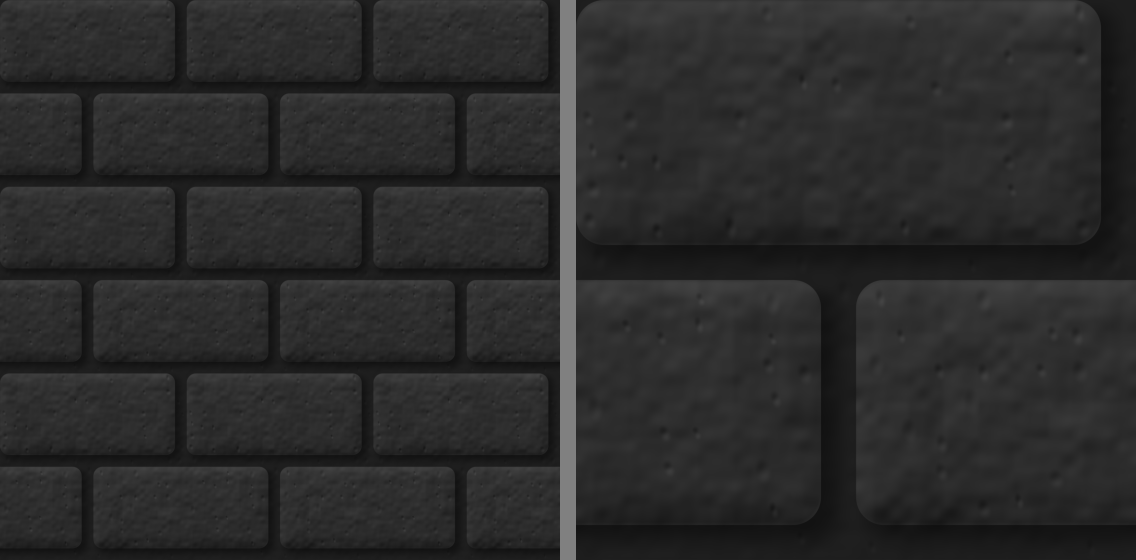
Left, the full canvas; right, a detail of the centre.
Reproduce this texture procedurally as a Shadertoy shader.

```glsl
// Dark running-bond stone bricks with rounded bevels, pitted grain and recessed mortar.

const float ROWS = 6.0;                      // rows on the canvas; a brick cell is 2 x 1 units
const float PERIOD = 2.0;                    // surface detail repeats every 2 units
const vec2 BRICK_HALF = vec2(0.9375, 0.4375);
const vec2 BRICK_CENTER = vec2(0.9375, 0.5625);
const float CORNER = 0.10;
const float BEVEL = 0.14;
const vec2 LIGHT = vec2(-0.4, 0.917);        // direction towards the light
const vec2 SHADOW_OFFSET = vec2(0.05, -0.05);
const vec3 STONE = vec3(0.178);
const vec3 MORTAR = vec3(0.117);
const vec3 SHADOW = vec3(0.072);

float hash(vec2 cell, float seed) {
    vec3 q = fract(cell.xyx * 0.1031 + seed * 0.137);
    q += dot(q, q.yzx + 33.33);
    return fract((q.x + q.y) * q.z);
}

// Wrapping value noise; a small blend width gives flat blocks with soft borders.
float noise(vec2 p, float freq, float blend, float seed) {
    vec2 cell = floor(p * freq);
    vec2 f = smoothstep(0.5 - blend, 0.5 + blend, fract(p * freq));
    float wrap = PERIOD * freq;
    vec2 a = mod(cell, wrap), b = mod(cell + 1.0, wrap);
    return mix(mix(hash(a, seed), hash(vec2(b.x, a.y), seed), f.x),
               mix(hash(vec2(a.x, b.y), seed), hash(b, seed), f.x), f.y);
}

// Position relative to the centre of the nearest brick, alternate rows shifted by half.
vec2 brickLocal(vec2 p) {
    float y = p.y - BRICK_CENTER.y + 0.5;
    float row = floor(y);
    float shift = 1.0 - mod(row, 2.0);
    float x = mod(p.x - BRICK_CENTER.x - shift + 1.0, 2.0) - 1.0;
    return vec2(x, y - row - 0.5);
}

float brickDistance(vec2 p) {
    vec2 q = abs(brickLocal(p)) - BRICK_HALF + CORNER;
    return length(max(q, 0.0)) + min(max(q.x, q.y), 0.0) - CORNER;
}

// Sparse small holes, at most one per cell.
float pits(vec2 p, float freq) {
    vec2 cell = mod(floor(p * freq), PERIOD * freq);
    vec2 center = 0.28 + 0.44 * vec2(hash(cell, 1.0), hash(cell, 2.0));
    vec2 offset = (fract(p * freq) - center) * vec2(1.0, mix(0.6, 1.0, hash(cell, 3.0)));
    float radius = mix(0.12, 0.26, hash(cell, 4.0));
    float present = step(0.76, hash(cell, 5.0));
    return present * (1.0 - smoothstep(0.0, radius, length(offset)));
}

float grainHeight(vec2 p) {
    return 0.0016 * noise(p, 9.0, 0.5, 6.0)
         + 0.0011 * noise(p, 21.0, 0.5, 7.0)
         - 0.0011 * pits(p, 8.0);
}

float bevelHeight(vec2 p) {
    float t = clamp(1.0 + brickDistance(p) / BEVEL, 0.0, 1.0);
    return -0.0036 * t * t;
}

void mainImage(out vec4 fragColor, in vec2 fragCoord) {
    vec2 p = fragCoord / iResolution.xy * ROWS;
    float pixel = ROWS / iResolution.y;

    // Slope towards the light
    float reach = 0.012;
    vec2 stepUp = LIGHT * reach;
    float grain = (grainHeight(p - stepUp) - grainHeight(p + stepUp)) / (2.0 * reach);
    float bevel = (bevelHeight(p - stepUp) - bevelHeight(p + stepUp)) / (2.0 * reach);

    // Stone: gentle fade down the face, blocky tone patches
    float fade = 0.014 * brickLocal(p).y / BRICK_HALF.y;
    float patches = 0.018 * (noise(p, 8.0, 0.1, 8.0) - 0.5);
    vec3 stone = STONE + fade + patches + grain + bevel;

    // Mortar: soft cast shadow, faint grain
    float shade = 1.0 - smoothstep(-0.06, 0.07, brickDistance(p - SHADOW_OFFSET));
    vec3 mortar = mix(MORTAR, SHADOW, shade) + 0.3 * grain;

    float mask = 1.0 - smoothstep(-0.75 * pixel, 0.75 * pixel, brickDistance(p));
    fragColor = vec4(mix(mortar, stone, mask), 1.0);
}
```
